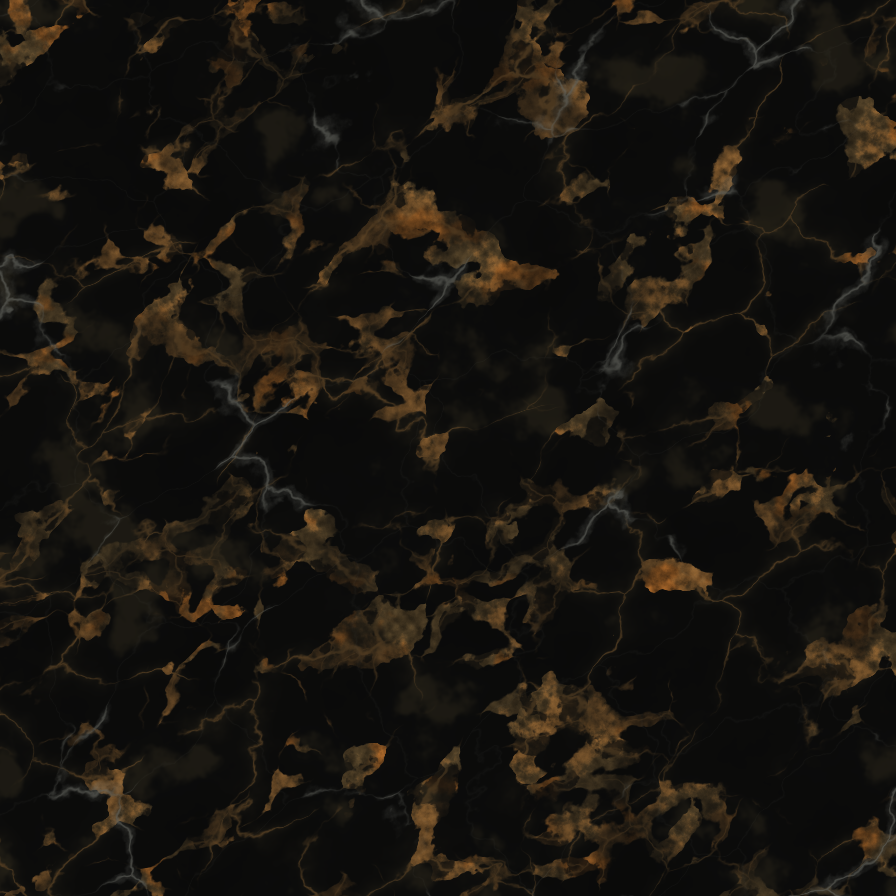
A Shadertoy shader for this texture:

```glsl
// Polished black marble crossed by ragged amber veins and a few pale grey cracks.
// Warped Voronoi borders give the vein network; noise swells the borders
// into small webbed gold patches, thins them to hairlines, or hides them.

const vec3 BLACK  = vec3(0.043, 0.043, 0.040);
const vec3 HAZE   = vec3(0.125, 0.112, 0.080);
const vec3 OLIVE  = vec3(0.265, 0.212, 0.130);
const vec3 AMBER  = vec3(0.415, 0.290, 0.150);
const vec3 ORANGE = vec3(0.540, 0.310, 0.110);
const vec3 GREY   = vec3(0.380, 0.385, 0.360);

const float LARGE_CELLS = 7.0;    // cells across the canvas
const float SMALL_CELLS = 15.0;
const float CRACK_CELLS = 6.5;
const float PATCH_WIDTH = 0.019;  // widest half width of a gold patch
const float HAIR_WIDTH  = 0.0010; // half width of a thin vein
const float SOFTNESS    = 0.0019; // edge blur
const float WEBBING     = 0.24;   // rounding at vein junctions, in cells
const float LEAN        = 0.6;    // main vein direction, radians

float hash(vec2 p) {
    vec3 q = fract(p.xyx * 0.1031);
    q += dot(q, q.yzx + 33.33);
    return fract((q.x + q.y) * q.z);
}

vec2 hash2(vec2 p) {
    return vec2(hash(p), hash(p + vec2(71.7, 19.3)));
}

float noise(vec2 p) {
    vec2 i = floor(p), f = fract(p);
    f = f * f * (3.0 - 2.0 * f);
    return mix(mix(hash(i), hash(i + vec2(1, 0)), f.x),
               mix(hash(i + vec2(0, 1)), hash(i + vec2(1, 1)), f.x), f.y);
}

float fbm(vec2 p) {
    float sum = 0.0, amp = 0.516;
    for (int i = 0; i < 5; i++) {
        sum += amp * noise(p);
        p = mat2(1.6, 1.2, -1.2, 1.6) * p + 17.3;
        amp *= 0.5;
    }
    return sum;
}

vec2 warp(vec2 p, float seed) {
    vec2 broad = vec2(fbm(p * 5.0 + seed), fbm(p * 5.0 + seed + 37.0));
    vec2 fine = vec2(fbm(p * 25.0 + seed), fbm(p * 25.0 + seed + 53.0));
    return p + 0.17 * (broad - 0.5) + 0.045 * (fine - 0.5);
}

float smoothMin(float a, float b, float k) {
    float h = max(k - abs(a - b), 0.0) / k;
    return min(a, b) - 0.25 * h * h * k;
}

// Distance to the nearest cell border: x sharp, y webbed at the junctions.
vec2 borders(vec2 p, float cells) {
    p *= cells;
    vec2 base = floor(p), f = fract(p), nearCell = vec2(0), nearest = vec2(8);
    for (int y = -1; y <= 1; y++)
    for (int x = -1; x <= 1; x++) {
        vec2 c = vec2(x, y), r = c + hash2(base + c) - f;
        if (dot(r, r) < dot(nearest, nearest)) { nearest = r; nearCell = c; }
    }
    vec2 d = vec2(8);
    for (int y = -2; y <= 2; y++)
    for (int x = -2; x <= 2; x++) {
        vec2 c = nearCell + vec2(x, y), r = c + hash2(base + c) - f;
        vec2 gap = r - nearest;
        if (dot(gap, gap) < 0.0001) continue;
        float e = dot(0.5 * (r + nearest), normalize(gap));
        d = vec2(min(d.x, e), smoothMin(d.y, e, WEBBING));
    }
    return d / cells;
}

float cover(float d, float soft) {
    return 1.0 - smoothstep(-soft, soft, d);
}

void mainImage(out vec4 fragColor, in vec2 fragCoord) {
    vec2 p = fragCoord / iResolution.y;
    float soft = max(SOFTNESS, 0.8 / iResolution.y);

    // Vein networks, stretched along the lean
    float c = cos(LEAN), s = sin(LEAN);
    vec2 q = mat2(c, -s, s, c) * p * vec2(0.85, 1.15) + 7.0;
    vec2 large = borders(warp(q, 3.0), LARGE_CELLS);
    vec2 small = borders(warp(q, 61.0) + 5.0, SMALL_CELLS);
    vec2 crack = borders(warp(q, 127.0) + 11.0, CRACK_CELLS);

    // Noise that swells or hides each network
    float swell = smoothstep(0.40, 0.72, fbm(q * 14.0 + 21.0));
    float swellSmall = smoothstep(0.42, 0.74, fbm(q * 12.0 + 83.0));
    float shade = fbm(p * 16.0 + 43.0);
    float ragged = (fbm(p * 48.0 + 9.0) - 0.5) * 0.022;

    // Black ground with faint clouds, ghost patches and halos
    float cloud = fbm(p * 13.0 + 131.0);
    float ghost = smoothstep(0.62, 0.74, cloud) * 0.8;
    float halo = exp(-max(large.x, 0.0) / 0.008) * smoothstep(0.38, 0.66, shade);
    vec3 color = BLACK * (0.8 + 0.4 * cloud);
    color = mix(color, HAZE, clamp(ghost + 0.7 * halo, 0.0, 1.0));

    // Gold patches, mottled inside and pierced by dark islands
    float patchLarge = cover(large.y - mix(-0.025, PATCH_WIDTH, swell) + ragged, soft);
    float patchSmall = cover(small.y - 0.5 * mix(-0.031, PATCH_WIDTH, swellSmall)
                             + 0.5 * ragged, soft);
    float island = smoothstep(0.57, 0.64, fbm(p * 36.0 + 211.0));
    float body = max(patchLarge, 0.85 * patchSmall) * (1.0 - 0.75 * island);
    body *= mix(0.35, 1.0, smoothstep(0.38, 0.58, fbm(p * 13.0 + 171.0)));
    float grain = fbm(p * 120.0);
    vec3 gold = mix(OLIVE, AMBER, smoothstep(0.38, 0.64, shade + 0.5 * (grain - 0.5)));
    gold = mix(gold, ORANGE, 0.65 * smoothstep(0.58, 0.74, fbm(p * 23.0 + 91.0)));
    color = mix(color, gold * (0.5 + grain), body);

    // Thin gold veins joining the patches
    float hair = cover(large.x - HAIR_WIDTH * (0.6 + 2.0 * swell), soft)
               * smoothstep(0.36, 0.60, shade + 0.2 * swell);
    float hairSmall = cover(small.x - HAIR_WIDTH, soft) * smoothstep(0.2, 0.75, swellSmall);
    color = mix(color, mix(OLIVE, AMBER, shade), 0.8 * max(hair, 0.7 * hairSmall) * (1.0 - body));

    // Pale cracks: mostly faint, bright along short runs
    float run = smoothstep(0.57, 0.70, fbm(q * 9.0 + 301.0));
    float line = cover(crack.x - HAIR_WIDTH * (0.5 + 1.2 * run), soft);
    float smear = cover(crack.x - 0.010 * run + abs(ragged), 2.0 * soft) * run * grain;
    color = mix(color, GREY, line * (0.10 + 0.6 * run) + 0.4 * smear * (1.0 - line));

    fragColor = vec4(color, 1.0);
}
```
